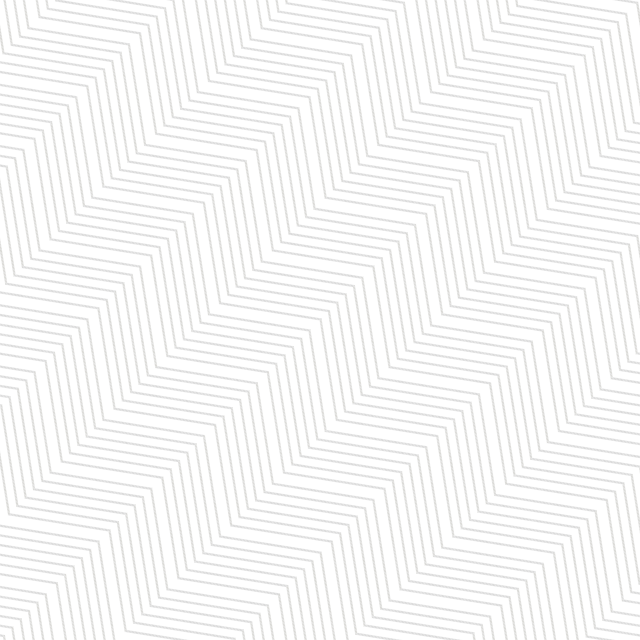
Give the GLSL for this pattern, as a Shadertoy shader.

```glsl
float hash(vec2 cell)
{
    vec3 q = fract(cell.xyx * vec3(0.1031, 0.1030, 0.0973));
    q += dot(q, q.yzx + 33.33);
    return fract((q.x + q.y) * q.z);
}

// Signed distance to the nearest zigzag line (x) and that line's number (y)
vec2 zigzagLines(float across, float fold)
{
    float v = across + 0.2632 * abs(fold) - 0.0018;

    // Bands of six evenly spaced lines, with a wider gap between bands
    float shifted = v + 0.01735;
    float band = floor(shifted / 0.1649);
    float inBand = shifted - band * 0.1649 - 0.01735;
    float index = clamp(round(inBand / 0.02604), 0.0, 5.0);

    // Divide by the slope of the folded field to get a true distance
    return vec2((inBand - index * 0.02604) / 1.745, band * 6.0 + index);
}

void mainImage(out vec4 fragColor, in vec2 fragCoord)
{
    vec2 p = fragCoord / iResolution.y;
    float pixel = 1.0 / iResolution.y;

    // Position within one zigzag: negative on shallow runs, positive on steep runs
    float fold = fract((p.x - p.y) / 0.3646 + 0.5) - 0.5;
    vec2 line = zigzagLines(p.x + p.y - 1.0, fold);
    float coverage = 1.0 - smoothstep(-0.75, 0.75, (abs(line.x) - 0.0017) / pixel);

    // Twisted strand along each line, slightly uneven from bead to bead
    float steep = step(0.0, fold);
    float along = mix(p.x, p.y, steep) * 190.0 + line.x * 150.0;
    float bead = 0.5 + 0.5 * cos(6.28318 * along);
    float uneven = hash(vec2(floor(along), line.y + 40.0 * steep));
    float shade = bead * 0.7 + uneven * 0.3;

    vec3 dark = mix(vec3(0.850), vec3(0.850, 0.848, 0.832), steep);
    vec3 thread = mix(dark, vec3(0.905), shade);
    fragColor = vec4(mix(vec3(1.0), thread, coverage), 1.0);
}
```
